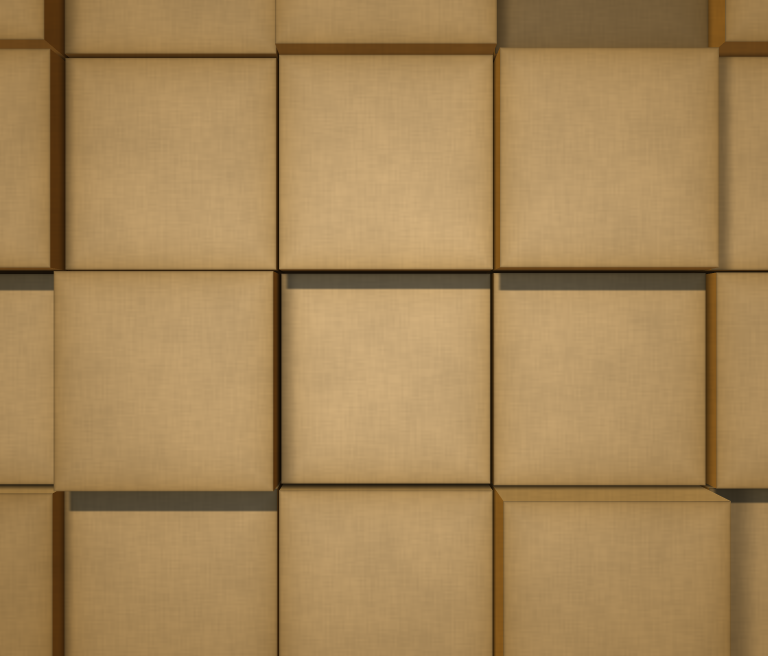
Give the GLSL for this pattern, as a Shadertoy shader.

```glsl
// Wall of stacked cardboard boxes pushed in and out, seen in perspective and lit from above.

const vec2 PITCH = vec2(0.334, 0.335);
const vec2 ORIGIN = vec2(-0.832, 0.4225);   // lower left corner of the top left box
const float BACK = 0.9;                     // perspective scale of the rear plane
const vec3 GAP_COLOR = vec3(0.08, 0.04, 0.012);

// Perspective scale of each front face, by row from the top
const float FRONT[20] = float[20](
    1.034, 0.983, 1.022, 0.985, 1.027,
    1.015, 0.982, 0.992, 1.020, 0.985,
    0.975, 1.015, 0.965, 0.976, 1.000,
    1.010, 0.982, 0.990, 1.055, 0.980);

float hash(vec2 p) {
    vec3 q = fract(vec3(p.xyx) * 0.1031);
    q += dot(q, q.yzx + 33.33);
    return fract((q.x + q.y) * q.z);
}

float valueNoise(vec2 p) {
    vec2 i = floor(p), f = fract(p);
    f = f * f * (3.0 - 2.0 * f);
    return mix(mix(hash(i), hash(i + vec2(1, 0)), f.x),
               mix(hash(i + vec2(0, 1)), hash(i + vec2(1, 1)), f.x), f.y);
}

float frontScale(vec2 cell) {
    ivec2 c = ivec2(clamp(cell, vec2(0), vec2(4, 3)));
    return FRONT[c.y * 5 + c.x];
}

vec2 cellCorner(vec2 cell) {
    return ORIGIN + PITCH * cell * vec2(1, -1);
}

// Paper fibres and soft blotches, centred on zero
float paperGrain(vec2 p) {
    float fibres = valueNoise(p * vec2(60, 330)) + valueNoise(p * vec2(300, 45));
    float blotches = valueNoise(p * 14.0 + 7.0) + 0.6 * valueNoise(p * 37.0);
    return 0.035 * (fibres - 1.0) + 0.045 * (blotches - 0.8);
}

vec3 frontColor(vec2 p, vec2 cell, float scale, float gap) {
    vec2 low = cellCorner(cell), high = low + PITCH;
    float above = frontScale(cell - vec2(0, 1));
    float left = frontScale(cell - vec2(1, 0));
    float right = frontScale(cell + vec2(1, 0));
    float below = frontScale(cell + vec2(0, 1));

    // Pool of light with a slight tone change per box
    vec2 r = p * vec2(0.9, 1.1) - vec2(0.0, 0.03);
    float light = exp(-2.2 * dot(r, r)) + 0.12 * (hash(cell + 3.7) - 0.5);
    vec3 color = mix(vec3(0.52, 0.395, 0.215), vec3(0.79, 0.66, 0.47), light);

    // Warm, darker borders
    vec2 inside = min(p - (low + gap) * scale, (high - gap) * scale - p);
    float border = max(min(inside.x, inside.y), 0.0);
    color *= 1.0 - vec3(0.11, 0.15, 0.26) * exp(-border / 0.022);
    color *= 1.0 - 0.3 * exp(-border / 0.0015);

    // Boxes sunk between taller neighbours receive less light
    float sunk = min(min(left, right), below) - scale;
    color *= 1.0 - 0.28 * smoothstep(0.01, 0.035, sunk);

    // Soft shade from a taller box on the left
    float sideReach = 0.6 * max(left - scale, 0.0);
    float sideDist = p.x - max(low.x * scale, low.x * left);
    color *= 1.0 - 0.3 * step(0.003, sideReach)
                 * (1.0 - smoothstep(0.0, sideReach + 0.002, sideDist));

    // Cool shadow under a taller box
    float band = min(0.85 * (above - scale), 0.026) * (1.0 - smoothstep(0.1, 0.5, high.y));
    float topDist = min(high.y * scale, high.y * above) - p.y;
    float shadow = step(0.003, band) * (1.0 - smoothstep(band, band + 0.004, topDist));
    shadow *= smoothstep(0.006, 0.014, p.x - low.x * scale);
    return mix(color, color * vec3(0.47, 0.51, 0.58), shadow);
}

vec3 wallColor(vec2 p, bool vertical, float depthScale) {
    vec3 sideWall = p.x < 0.0 ? vec3(0.32, 0.19, 0.055) : vec3(0.50, 0.33, 0.11);
    vec3 levelWall = p.y > 0.0 ? vec3(0.40, 0.26, 0.10) : vec3(0.60, 0.46, 0.25);
    return (vertical ? sideWall : levelWall) * mix(0.22, 1.0, smoothstep(0.95, 0.995, depthScale));
}

// Intersect the view ray with nearby boxes; distance is the inverse of scale
vec3 renderWall(vec2 p) {
    p += 0.00001;
    vec2 home = floor((p - ORIGIN) / PITCH) * vec2(1, -1);
    float nearest = 1.0 / BACK;
    vec3 color = GAP_COLOR;
    for (int y = -1; y <= 1; y++)
    for (int x = -1; x <= 1; x++) {
        vec2 cell = home + vec2(x, y);
        float scale = frontScale(cell);
        float gap = 0.0015 + 0.0018 * hash(cell + 11.0);
        vec2 a = (cellCorner(cell) + gap) / p;
        vec2 b = (cellCorner(cell) + PITCH - gap) / p;
        vec2 enter = min(a, b), leave = max(a, b);
        float wall = max(enter.x, enter.y);
        float t = max(wall, 1.0 / scale);
        if (t < min(leave.x, leave.y) && t < nearest) {
            nearest = t;
            color = wall > 1.0 / scale ? wallColor(p, enter.x > enter.y, 1.0 / t)
                                       : frontColor(p, cell, scale, gap);
        }
    }
    return color;
}

void mainImage(out vec4 fragColor, in vec2 fragCoord) {
    vec3 color = vec3(0);
    for (int i = 0; i < 9; i++) {           // 3 x 3 samples smooth the edges
        vec2 offset = (vec2(i % 3, i / 3) - 1.0) / 3.0;
        color += renderWall((fragCoord + offset - 0.5 * iResolution.xy) / iResolution.y) / 9.0;
    }
    color *= 1.0 + paperGrain(fragCoord / iResolution.y);
    fragColor = vec4(color, 1.0);
}
```
